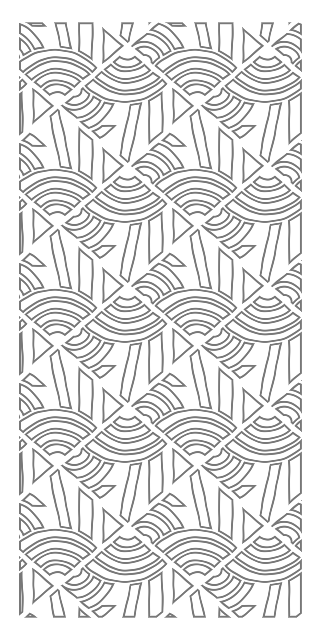
Write a Shadertoy shader that draws this pattern.

```glsl
#define UNITS 768.0                      // drawing units along the canvas height
#define CELL vec2(84.0, 72.0)            // half diagonals of one diamond
#define CENTER vec2(69.0, 425.0)         // middle of one upright diamond
#define PANEL_MIN vec2(24.0, 28.0)
#define PANEL_MAX vec2(361.0, 740.0)
#define GAP 4.0                          // clear space along diamond edges
#define LINE_HALF 1.15
#define WOBBLE 1.5
#define INK vec3(0.47)
#define PAPER vec3(1.0)

vec2 gradientAt(vec2 cell) {
    float h = fract(sin(dot(cell, vec2(127.1, 311.7))) * 4375.85);
    return vec2(cos(6.2832 * h), sin(6.2832 * h));
}

float gradientNoise(vec2 p) {
    vec2 i = floor(p), f = fract(p);
    vec2 u = f * f * (3.0 - 2.0 * f);
    vec2 e = vec2(1.0, 0.0);
    float a = dot(gradientAt(i), f);
    float b = dot(gradientAt(i + e.xy), f - e.xy);
    float c = dot(gradientAt(i + e.yx), f - e.yx);
    float d = dot(gradientAt(i + e.xx), f - e.xx);
    return mix(mix(a, b, u.x), mix(c, d, u.x), u.y);
}

float diamond(vec2 q) {
    return (dot(abs(q), CELL.yx) - CELL.x * CELL.y) / length(CELL);
}

float ring(float radius, float middle, float halfWidth) {
    return abs(radius - middle) - halfWidth;
}

// Every other diamond is shifted by half a period and mirrored vertically
vec2 foldToDiamond(vec2 p) {
    vec2 q = mod(p - CENTER + CELL, 2.0 * CELL) - CELL;
    if (diamond(q) > 0.0) {
        q = mod(p - CENTER, 2.0 * CELL) - CELL;
        q.y = -q.y;
    }
    return q;
}

float motif(vec2 q) {
    // Nested arches rising from the bottom corner
    vec2 fromBottom = q + vec2(0.0, CELL.y);
    float radius = length(fromBottom);
    float arch = length(fromBottom + vec2(3.0, 0.0)) - 67.0;
    float arches = max(arch, 58.0 - radius);
    for (int i = 0; i < 3; i++)
        arches = min(arches, ring(radius, 21.0 + 14.0 * float(i), 4.6));

    // Small fan beside the left corner
    vec2 fromFan = q + vec2(CELL.x - 20.0, 20.0);
    float fan = UNITS;
    for (int i = 0; i < 4; i++) {
        float band = ring(length(fromFan), 14.0 + 15.5 * float(i), 5.0);
        if (i == 3) band = max(band, 44.0 - fromFan.y);
        fan = min(fan, band);
    }

    // Long slats hanging from the upper edges, and a wedge at the right
    float slats = abs(q.x + 2.5 + 0.22 * (q.y - 56.0)) - 6.0;
    slats = min(slats, abs(q.x - 33.5 - 0.02 * q.y) - 8.0);
    slats = min(slats, 55.0 - q.x);

    float aboveArch = max(min(fan, slats), 4.5 - arch);
    return max(min(arches, aboveArch), diamond(q) + GAP);
}

void mainImage(out vec4 fragColor, in vec2 fragCoord) {
    float pixel = UNITS / iResolution.y;
    vec2 p = fragCoord * pixel;

    // Hand-drawn unevenness, the same in every repeat
    vec2 q = foldToDiamond(p);
    q += WOBBLE * vec2(gradientNoise(q / 19.0), gradientNoise(q / 19.0 + 37.0));

    // Shapes are trimmed by the panel before they are outlined
    vec2 outside = max(PANEL_MIN - p, p - PANEL_MAX);
    float shape = max(motif(q), max(outside.x, outside.y));
    float edge = abs(shape) - LINE_HALF;
    float ink = 1.0 - smoothstep(-0.5 * pixel, 0.5 * pixel, edge);
    fragColor = vec4(mix(PAPER, INK, ink), 1.0);
}
```
